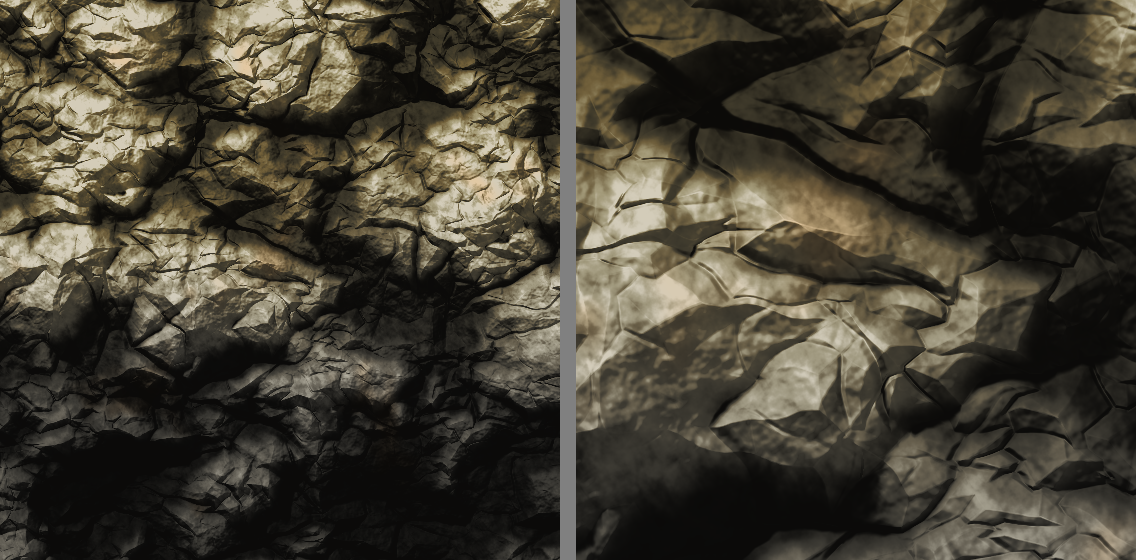
Left: the whole. Right: its middle third, enlarged.
Reproduce this texture procedurally as a three.js fragment shader.

```glsl
// Fractured cliff face: sunlit tan ledges above, falling away to dark grey rubble.
#define BLOCK_FREQ 4.8      // large blocks across the canvas
#define CHIP_FREQ 9.5       // medium broken pieces
#define SHARD_FREQ 22.0     // small shards
#define GROOVE 0.13         // depth of the cracks between blocks, in cells
#define WARP 0.040          // irregularity of the block outlines
#define ROUGHNESS 0.012     // relief of the surface grain
#define AMBIENT 0.05        // light that reaches every crevice
#define FILL 0.26           // light bounced up from below
#define TOP_GAIN 1.18       // brightness at the top edge
#define BOTTOM_GAIN 0.46    // brightness at the bottom edge
#define LIGHT normalize(vec3(-0.40, 0.70, 0.60))

varying vec2 vUv;

vec2 hash2(vec2 p) {
  vec3 q = fract(vec3(p.xyx) * vec3(0.1031, 0.1030, 0.0973));
  q += dot(q, q.yzx + 33.33);
  return fract((q.xx + q.yz) * q.zy);
}

// Gradient noise, about -0.7 to 0.7
float cornerSlope(vec2 cell, vec2 corner, vec2 f) {
  float a = 6.2832 * hash2(cell + corner).x;
  return dot(vec2(cos(a), sin(a)), f - corner);
}

float noise(vec2 p) {
  vec2 i = floor(p), f = p - i;
  vec2 u = f * f * f * (f * (f * 6.0 - 15.0) + 10.0);
  vec2 e = vec2(1.0, 0.0);
  return mix(mix(cornerSlope(i, e.yy, f), cornerSlope(i, e.xy, f), u.x),
             mix(cornerSlope(i, e.yx, f), cornerSlope(i, e.xx, f), u.x), u.y);
}

float fbm(vec2 p) {
  float sum = 0.0, amp = 1.0;
  for (int i = 0; i < 5; i++) {
    sum += amp * noise(p);
    p = mat2(1.6, 1.2, -1.2, 1.6) * p + 5.7;
    amp *= 0.54;
  }
  return sum;
}

// One convex block: sloping ledge, back, steep underside and two flanks
float block(vec2 r, vec2 shape, vec2 turn) {
  float a = 2.0 * (turn.x - 0.5);
  r = mat2(cos(a), sin(a), -sin(a), cos(a)) * r;
  float ledge = min(-(0.05 + 0.5 * shape.x) * r.y, 0.45 - 1.2 * r.y);
  float underside = 0.22 + 0.3 * turn.y + 1.25 * r.y;
  float flanks = 0.25 + 0.25 * shape.x - 1.1 * abs(r.x);
  return 0.4 * shape.y + 0.7 * (turn.y - 0.5) * r.x + min(min(ledge, underside), flanks);
}

// Blocks that push through each other, with patchy grooves where they meet
float blocks(vec2 p) {
  vec2 base = floor(p);
  float best = -9.0, second = -9.0;
  for (int y = -1; y <= 1; y++) {
    for (int x = -1; x <= 1; x++) {
      vec2 cell = base + vec2(float(x), float(y));
      vec2 r = p - cell - 0.05 - 0.9 * hash2(cell);
      float b = block(r, hash2(cell + 41.0), hash2(cell + 87.0));
      second = max(second, min(b, best));
      best = max(best, b);
    }
  }
  float open = smoothstep(-0.3, 0.4, noise(p * 1.3 + 4.0));
  return best - GROOVE * open * (1.0 - smoothstep(0.0, 0.09, best - second));
}

// Rock relief: three sizes of blocks, the small ones in patches, plus grain
float height(vec2 p) {
  vec2 q = p + WARP * vec2(noise(p * 5.0), noise(p * 5.0 + 19.0));
  q += 0.2 * WARP * vec2(noise(p * 27.0), noise(p * 27.0 + 31.0));
  q = vec2(q.x * 0.92 + q.y * 0.12, q.y * 1.1 - q.x * 0.1);
  float broken = smoothstep(-0.35, 0.2, noise(p * 4.0 + 3.0));
  float shattered = smoothstep(-0.2, 0.3, noise(p * 6.0 + 11.0));
  return 0.66 * blocks(q * BLOCK_FREQ + 2.0) / BLOCK_FREQ
       + (0.3 + 0.6 * broken) * blocks(q * CHIP_FREQ + 7.0) / CHIP_FREQ
       + (0.15 + 0.65 * shattered) * blocks(q * SHARD_FREQ + 15.0) / SHARD_FREQ
       + ROUGHNESS * fbm(p * 13.0);
}

// Shadow cast by higher rock that lies toward the light
float sunlight(vec2 p, float h) {
  vec2 toward = normalize(LIGHT.xy);
  float climb = LIGHT.z / length(LIGHT.xy), cover = 0.0;
  for (int i = 1; i <= 8; i++) {
    float s = 0.0017 * float(i * i);
    cover = max(cover, height(p + toward * s) - h - climb * s);
  }
  return 1.0 - smoothstep(0.0, 0.012, cover);
}

// Stone colour from black crevice to pale sunlit face
vec3 stone(float tone) {
  vec3 c = mix(vec3(0.045, 0.04, 0.03), vec3(0.24, 0.22, 0.16), smoothstep(0.03, 0.25, tone));
  c = mix(c, vec3(0.44, 0.37, 0.22), smoothstep(0.22, 0.46, tone));
  c = mix(c, vec3(0.64, 0.60, 0.45), smoothstep(0.42, 0.70, tone));
  return mix(c, vec3(0.83, 0.80, 0.72), smoothstep(0.66, 0.98, tone));
}

void main() {
  vec2 p = vUv, e = vec2(0.0014, 0.0);
  float h = height(p);
  vec2 slope = vec2(height(p + e.xy) - h, height(p + e.yx) - h) / e.x;
  vec3 normal = normalize(vec3(-slope, 1.0));
  float sun = 0.88 * max(dot(normal, LIGHT), 0.0) * sunlight(p, h);
  float fill = FILL * max(dot(normal, normalize(vec3(0.5, -0.4, 0.75))), 0.0);

  // Light: depth of the crevices, broad hollows and the fall to darkness
  float depth = mix(0.22, 1.0, smoothstep(0.005, 0.06, h));
  float hollow = 1.0 - 0.5 * smoothstep(0.15, 0.5, noise(p * vec2(3.0, 4.5) + 23.0));
  float level = p.y + 0.15 * noise(p * 2.5 + 9.0);
  float gain = mix(BOTTOM_GAIN, TOP_GAIN, smoothstep(0.05, 0.85, level));
  float mottle = max(1.0 + 0.42 * fbm(p * 50.0), 0.2);
  float tone = gain * depth * hollow * mottle * (AMBIENT + fill + sun);

  // Colour: warm above, grey below, with rusty stains
  vec3 color = stone(tone);
  float grey = dot(color, vec3(0.3, 0.59, 0.11));
  float warmth = smoothstep(0.25, 0.72, level);
  color = mix(grey * vec3(1.02, 1.0, 0.94), color, 0.12 + 0.88 * warmth);
  float rust = smoothstep(0.25, 0.55, noise(p * 5.0 + 51.0) + 0.3 * noise(p * 24.0));
  color = mix(color, grey * vec3(1.25, 0.95, 0.6), 0.4 * rust);
  gl_FragColor = vec4(color, 1.0);
}
```
